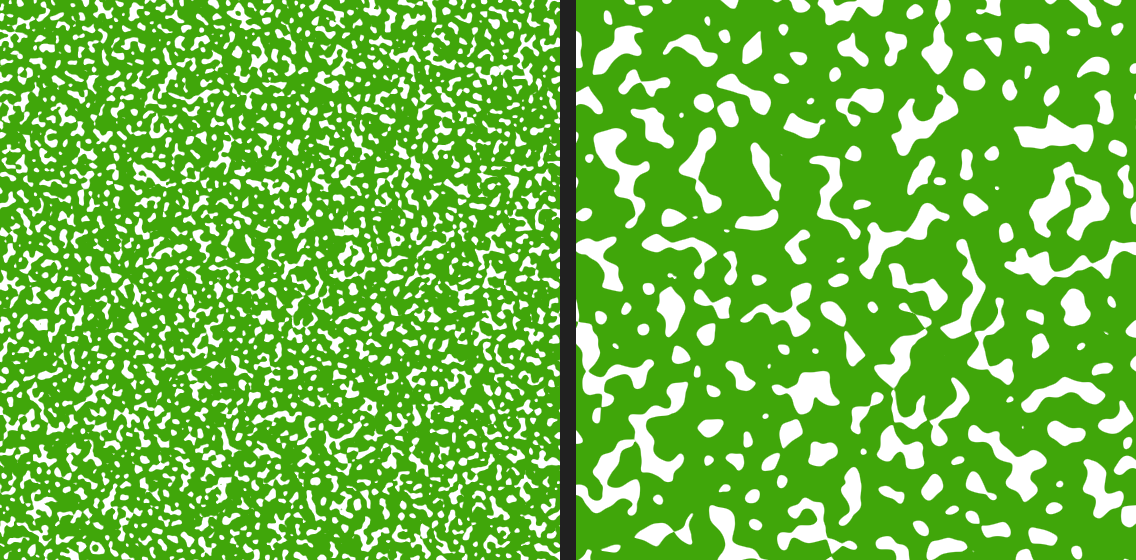
Left: the whole. Right: its middle third, enlarged.
This texture is drawn by a WebGL 2 fragment shader. Its source:

```glsl
#version 300 es
precision highp float;
// Small white flecks and wriggling blots scattered over flat green.
// Two rotated layers of fine gradient noise and one broad layer are summed,
// then cut at a level; the edge is smoothed by the distance to that level.

uniform vec2 u_resolution;
out vec4 fragColor;

const float TAU = 6.2831853;
const vec3 GREEN = vec3(0.25, 0.65, 0.04);
const vec3 WHITE = vec3(1.0);
const float FINE_SCALE = 74.0;    // noise cells across the canvas
const float BROAD_SCALE = 31.0;
const float BROAD_WEIGHT = 0.45;  // how strongly flecks gather in clumps
const float CUT_LEVEL = 0.222;    // sets the share of white
const float EDGE_PIXELS = 1.2;

// Integer hash of a cell and a layer seed, from 0 to 1.
float hash(ivec2 cell, uint seed) {
    uvec2 q = uvec2(cell) * uvec2(1597u, 3812u) + seed * 7919u;
    uint h = (q.x ^ (q.y * 40503u)) * 747796u + 28913u;
    h = ((h >> 15u) ^ h) * 73244475u;
    h = ((h >> 16u) ^ h) * 73244475u;
    h = (h >> 16u) ^ h;
    return float(h >> 8u) / 16777216.0;
}

mat2 rotation(float angle) {
    float c = cos(angle), s = sin(angle);
    return mat2(c, s, -s, c);
}

// Slope of a random unit gradient, seen from one lattice corner.
float cornerSlope(ivec2 cell, vec2 offset, uint seed) {
    float angle = TAU * hash(cell, seed);
    return dot(vec2(cos(angle), sin(angle)), offset);
}

float gradientNoise(vec2 p, uint seed) {
    ivec2 cell = ivec2(floor(p));
    vec2 f = fract(p);
    vec2 w = f * f * f * (f * (f * 6.0 - 15.0) + 10.0);
    float a = cornerSlope(cell, f, seed);
    float b = cornerSlope(cell + ivec2(1, 0), f - vec2(1.0, 0.0), seed);
    float c = cornerSlope(cell + ivec2(0, 1), f - vec2(0.0, 1.0), seed);
    float d = cornerSlope(cell + ivec2(1, 1), f - vec2(1.0), seed);
    return mix(mix(a, b, w.x), mix(c, d, w.x), w.y);
}

// Height above the cut: positive inside a fleck.
float fleckField(vec2 p) {
    float fine = gradientNoise(rotation(0.45) * p * FINE_SCALE, 1u)
               + gradientNoise(rotation(1.23) * p * FINE_SCALE + 0.37, 2u);
    float broad = gradientNoise(rotation(0.8) * p * BROAD_SCALE, 3u);
    return fine + BROAD_WEIGHT * broad - CUT_LEVEL;
}

// Coverage of a pixel, from the field and its slope per pixel.
float fleckCoverage(vec2 p, float pixel) {
    float height = fleckField(p);
    vec2 slope = vec2(fleckField(p + vec2(pixel, 0.0)),
                      fleckField(p + vec2(0.0, pixel))) - height;
    float pixelsInside = height / max(length(slope), 1e-5);
    return clamp(pixelsInside / EDGE_PIXELS + 0.5, 0.0, 1.0);
}

void main() {
    float pixel = 1.0 / min(u_resolution.x, u_resolution.y);
    vec2 p = gl_FragCoord.xy * pixel;
    fragColor = vec4(mix(GREEN, WHITE, fleckCoverage(p, pixel)), 1.0);
}
```
